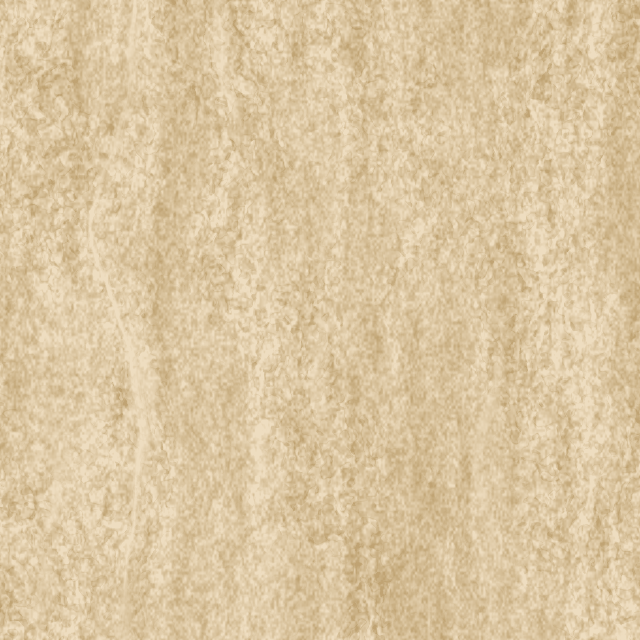
A WebGL 1 fragment shader for this texture:

```glsl
precision highp float;
// Vein-cut travertine: cream and tan bands running upright, crossed by fine grain.
// Stretched noise layers add up to one tone value, pale wandering veins lift it,
// and the tone then moves the stone colour between tan and cream.
uniform vec2 u_resolution;

float hash(vec2 p) {
  vec3 h = fract(vec3(p.xyx) * 0.1031);
  h += dot(h, h.yzx + 33.33);
  return fract((h.x + h.y) * h.z);
}

float noise(vec2 p) {
  vec2 cell = floor(p);
  vec2 f = fract(p);
  f = f * f * (3.0 - 2.0 * f);
  float low = mix(hash(cell), hash(cell + vec2(1.0, 0.0)), f.x);
  float high = mix(hash(cell + vec2(0.0, 1.0)), hash(cell + 1.0), f.x);
  return mix(low, high, f.y);
}

// Three octaves, centred on zero
float fbm(vec2 p) {
  float sum = 0.0;
  float weight = 0.57;
  for (int i = 0; i < 3; i++) {
    sum += weight * (noise(p) - 0.5);
    p = p * 2.03 + vec2(17.3, 41.7);
    weight *= 0.5;
  }
  return sum;
}

// Crisp on the left edge, fading slowly to the right
float veinProfile(float d, float width) {
  float w = d < 0.0 ? width * 0.3 : width;
  return exp(-d * d / (w * w));
}

float bump(float y, float centre, float spread) {
  float d = (y - centre) / spread;
  return exp(-d * d);
}

// One long bent vein with a bright rim, then shorter faint ones
float veins(vec2 p) {
  float bend = 0.2 - 0.052 * bump(p.y, 0.66, 0.13) + 0.02 * bump(p.y, 0.4, 0.1);
  float d = p.x - bend;
  float body = veinProfile(d, 0.014 + 0.02 * bump(p.y, 0.42, 0.14));
  float sum = body * (0.65 + 2.4 * fbm(vec2(d * 150.0, p.y * 6.0)));
  sum += 0.6 * veinProfile(d, 0.006);
  for (int i = 0; i < 5; i++) {
    float k = float(i);
    float x = fract(0.49 + 0.285 * k) + 0.1 * fbm(vec2(k * 9.0, p.y * 4.0));
    float reach = bump(p.y, fract(0.55 + 0.8 * k), 0.24);
    float broken = smoothstep(0.15, 0.6, noise(vec2(k * 5.0 + p.x * 30.0, p.y * 13.0)));
    sum += 0.9 * reach * broken * veinProfile(p.x - x, 0.013);
  }
  return sum;
}

// Small pale flakes, dark pits and curled brown outlines
float flecks(vec2 p) {
  vec2 curl = p + 0.012 * vec2(fbm(p * 80.0), fbm(p * 80.0 + 31.0));
  float cells = noise(curl * vec2(120.0, 82.0));
  float outline = 1.0 - smoothstep(0.0, 0.13, abs(cells - 0.46));
  float flake = smoothstep(0.58, 0.74, cells);
  float pit = smoothstep(0.66, 0.82, noise(curl * vec2(140.0, 95.0) + 53.0));
  return 0.95 * flake - 0.95 * outline - 1.5 * pit + 0.38;
}

void main() {
  vec2 p = gl_FragCoord.xy / min(u_resolution.x, u_resolution.y);

  // Bend the layers so that no band runs quite straight
  vec2 q = p;
  q.x += 0.045 * fbm(p * vec2(5.0, 4.0)) + 0.012 * fbm(p * vec2(30.0, 20.0) + 7.0);
  q.y += 0.012 * fbm(p * vec2(30.0, 14.0) + 19.0);

  // Upright bands, thin streaks and cloudy blotches
  float tone = 2.3 * fbm(q * vec2(10.0, 1.2) + 3.0);
  tone += 2.5 * fbm(q * vec2(52.0, 4.0) + 61.0);
  tone += 2.2 * fbm(q * vec2(34.0, 15.0) + 29.0);

  // Flecks gather in tall patches; veins stay smoother than the stone around
  float vein = veins(q);
  float calm = 1.0 - 0.6 * clamp(vein, 0.0, 1.0);
  float patches = smoothstep(-0.14, 0.14, fbm(q * vec2(14.0, 4.5) + 83.0));
  tone += calm * mix(0.35, 1.0, patches) * flecks(q);

  // Fine grain, slightly taller than wide
  float grain = 2.0 * (noise(q * vec2(180.0, 115.0)) - 0.5);
  grain += 2.7 * (noise(p * vec2(300.0, 220.0) + 11.0) - 0.5);
  tone += calm * grain;

  // Veins and a gentle fall of light towards the edges
  vec2 fromCentre = gl_FragCoord.xy / u_resolution - vec2(0.48, 0.42);
  tone += 1.3 * vein - 0.02 - 1.2 * dot(fromCentre, fromCentre);
  tone = clamp(tone, -3.2, 2.2);

  vec3 stone = vec3(0.86, 0.775, 0.63);
  vec3 towardsCream = vec3(0.034, 0.042, 0.056);
  gl_FragColor = vec4(stone + towardsCream * tone, 1.0);
}
```
